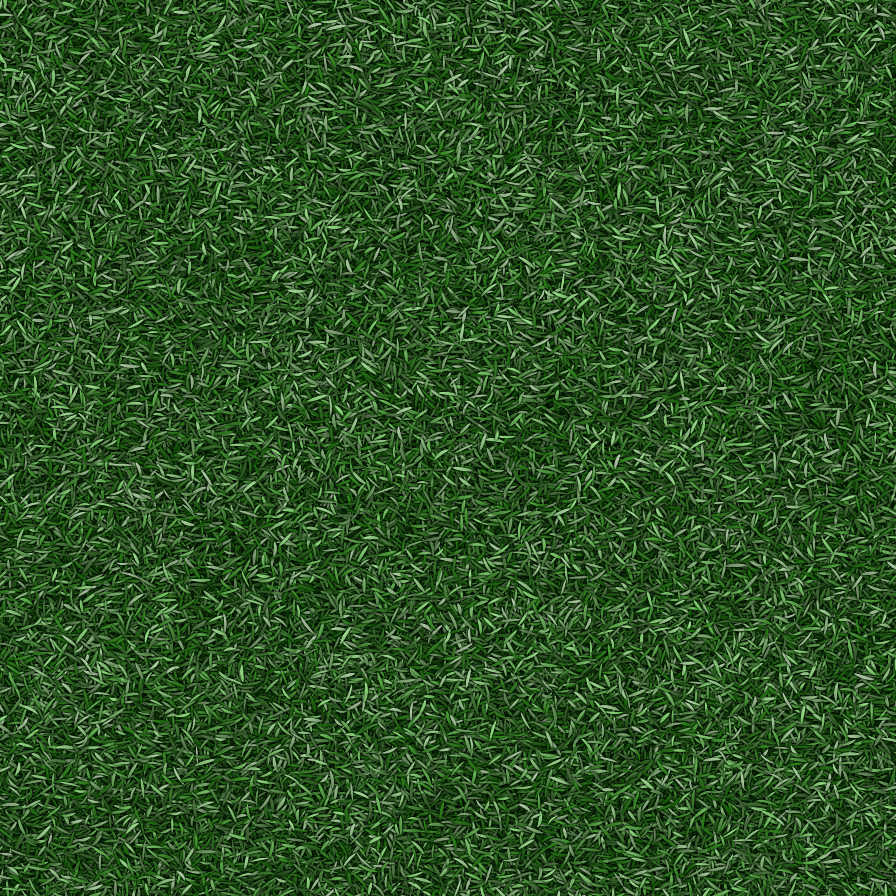
Give the GLSL for this texture, as a Shadertoy shader.

```glsl
// Dense mown lawn seen from above: short, thin blades lying in all directions.
// Ten jittered grids of tapered, bent blades are painted from the dark depth
// up to the pale tips; each blade also casts a narrow green shadow around itself.

const float CELLS = 75.0;
const int LAYERS = 10;

// Integer hash giving three independent values in 0..1
vec3 hash3(ivec3 p) {
    uvec3 v = uvec3(p) * 1664525u + 1013904223u;
    v.x += v.y * v.z; v.y += v.z * v.x; v.z += v.x * v.y;
    v ^= v >> 16u;
    v.x += v.y * v.z; v.y += v.z * v.x; v.z += v.x * v.y;
    return vec3(v >> 8u) / 16777216.0;
}

// Gradient noise, roughly -0.7..0.7
float cornerSlope(ivec2 corner, vec2 offset) {
    float angle = 6.2832 * hash3(ivec3(corner, 91)).x;
    return dot(vec2(cos(angle), sin(angle)), offset);
}

float gradientNoise(vec2 p) {
    ivec2 i = ivec2(floor(p));
    vec2 f = fract(p);
    vec2 s = f * f * f * (f * (f * 6.0 - 15.0) + 10.0);
    float low = mix(cornerSlope(i, f),
                    cornerSlope(i + ivec2(1, 0), f - vec2(1, 0)), s.x);
    float high = mix(cornerSlope(i + ivec2(0, 1), f - vec2(0, 1)),
                     cornerSlope(i + ivec2(1, 1), f - vec2(1, 1)), s.x);
    return mix(low, high, s.y);
}

// Green ramp from shadow to sunlit tip; vivid blades lose red and blue
vec3 grassColor(float tone, float vivid) {
    vec3 color = mix(vec3(0.02, 0.12, 0.015), vec3(0.10, 0.31, 0.055),
                     clamp(tone * 3.0, 0.0, 1.0));
    color = mix(color, vec3(0.25, 0.47, 0.19), clamp(tone * 3.0 - 1.0, 0.0, 1.0));
    color = mix(color, vec3(0.56, 0.75, 0.51), clamp(tone * 3.0 - 2.0, 0.0, 1.2));
    return color + (vivid - 0.5) * vec3(-0.12, 0.08, -0.15) * min(tone * 1.6, 1.0);
}

// Paints one blade and its shadow; p is relative to the blade centre, in cells
void paintBlade(inout vec3 color, vec2 p, ivec3 id, float depth, float patchTone, float pixel) {
    vec3 shape = hash3(id + ivec3(0, 0, 100));
    vec3 look = hash3(id + ivec3(0, 0, 200));

    // Directions lean slightly towards the horizontal
    float angle = 3.1416 * shape.x - 0.15 * sin(6.2832 * shape.x);
    vec2 axis = vec2(cos(angle), sin(angle));
    float halfLength = mix(0.45, 0.9, shape.y);
    float along = dot(p, axis) / halfLength;
    if (abs(along) > 1.15) return;
    float across = dot(p, vec2(-axis.y, axis.x)) + (shape.z - 0.5) * 0.25 * (along * along - 0.4);

    float halfWidth = mix(0.08, 0.14, look.z) * (1.0 - 0.65 * along * along);
    float dist = abs(across) - halfWidth;
    float tip = 1.0 - smoothstep(0.8, 1.12, abs(along));
    float body = tip * (1.0 - smoothstep(-0.55 * pixel, 0.55 * pixel, dist));
    float shadow = tip * (1.0 - smoothstep(0.0, 0.17 + 0.3 * pixel, dist));

    // Higher blades are lighter, and each one brightens towards one end
    float tone = 0.44 * depth + 0.64 * look.x + patchTone + 0.09 * along - 0.02;
    color *= 1.0 - vec3(0.47, 0.40, 0.48) * shadow;
    color = mix(color, grassColor(tone, look.y), body);
}

void mainImage(out vec4 fragColor, in vec2 fragCoord) {
    vec2 uv = fragCoord / iResolution.y;
    float pixel = CELLS / iResolution.y;

    // Faint uneven patches across the lawn, and mottled soil below
    float patchTone = 0.06 * gradientNoise(uv * 6.0) + 0.08 * gradientNoise(uv * 23.0 + 7.3);
    vec3 color = grassColor(0.12 + 0.2 * gradientNoise(uv * 150.0), 0.4);

    for (int layer = 0; layer < LAYERS; layer++) {
        float depth = float(layer) / float(LAYERS - 1);
        vec2 p = uv * CELLS + 10.0 + float(layer) * vec2(17.37, 11.71);
        ivec2 home = ivec2(floor(p));
        for (int y = -1; y <= 1; y++) {
            for (int x = -1; x <= 1; x++) {
                ivec3 id = ivec3(home + ivec2(x, y), layer);
                vec2 centre = vec2(id.xy) + hash3(id).xy;
                paintBlade(color, p - centre, id, depth, patchTone, pixel);
            }
        }
    }
    fragColor = vec4(clamp(color, 0.0, 1.0), 1.0);
}
```
